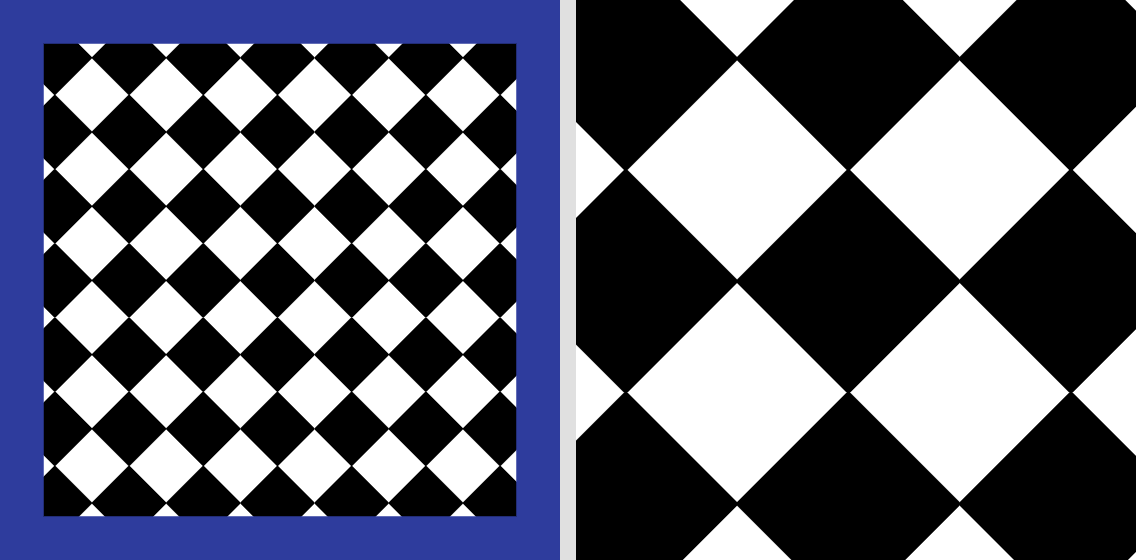
Left: the whole. Right: its middle third, enlarged.
Reproduce this pattern procedurally as a WebGL 2 fragment shader.

```glsl
#version 300 es
precision highp float;

// Draws a field of white diamonds on black inside a plain blue frame.
// One diamond distance function is repeated over a square lattice; the
// diamonds stop just short of touching and are cut off by the frame.

uniform vec2 u_resolution;
out vec4 fragColor;

const vec3 FRAME_BLUE = vec3(0.18, 0.237, 0.616);
const vec3 FIELD_BLACK = vec3(0.0);
const vec3 DIAMOND_WHITE = vec3(1.0);

// All lengths are fractions of the canvas side
const float FRAME_WIDTH = 0.078125;
const float PERIOD = 0.1325;
const float HALF_DIAGONAL = 0.0652;
const vec2 FIRST_CENTER = vec2(0.1642, 0.1680);

// Offset from the nearest lattice point
vec2 repeatCell(vec2 p, vec2 center, float period) {
    return (fract((p - center) / period + 0.5) - 0.5) * period;
}

// Signed distance to the sides of a square standing on its corner
float diamondDistance(vec2 p, float halfDiagonal) {
    return (abs(p.x) + abs(p.y) - halfDiagonal) * inversesqrt(2.0);
}

// Signed distance to the sides of an upright square
float squareDistance(vec2 p, float halfSide) {
    vec2 d = abs(p) - halfSide;
    return max(d.x, d.y);
}

// Coverage of a shape, smoothed over one pixel
float coverage(float dist, float pixel) {
    return clamp(0.5 - dist / pixel, 0.0, 1.0);
}

void main() {
    vec2 uv = gl_FragCoord.xy / u_resolution;
    float pixel = 1.0 / min(u_resolution.x, u_resolution.y);

    // Diamond lattice
    vec2 cell = repeatCell(uv, FIRST_CENTER, PERIOD);
    float diamond = coverage(diamondDistance(cell, HALF_DIAGONAL), pixel);
    vec3 field = mix(FIELD_BLACK, DIAMOND_WHITE, diamond);

    // Frame around the field
    float inside = coverage(squareDistance(uv - 0.5, 0.5 - FRAME_WIDTH), pixel);
    fragColor = vec4(mix(FRAME_BLUE, field, inside), 1.0);
}
```
